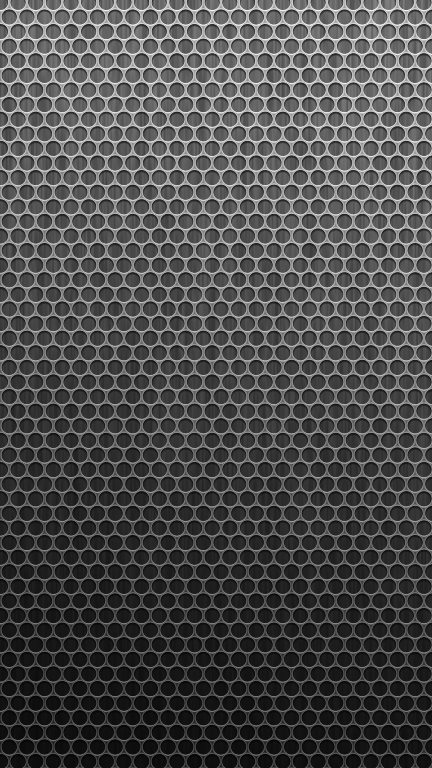
Write a Shadertoy shader that draws this pattern.

```glsl
#define COLUMNS 24.48
#define ROWS_PER_WIDTH 29.59
#define ROW_PHASE 0.164
#define COLUMN_PHASE 0.025
#define HOLE_RADIUS 0.425
#define RIM_WIDTH 0.035
#define SHADOW_SHIFT 0.085
#define METAL_TOP 0.61
#define METAL_BOTTOM 0.10
#define FLOOR_TOP 0.41
#define FLOOR_BOTTOM 0.055
#define GRAIN 0.55

float hash(vec2 p) {
    return fract(sin(dot(p, vec2(127.1, 311.7))) * 43758.5453);
}

float valueNoise(vec2 p) {
    vec2 cell = floor(p);
    vec2 f = fract(p);
    f = f * f * (3.0 - 2.0 * f);
    float low = mix(hash(cell), hash(cell + vec2(1.0, 0.0)), f.x);
    float high = mix(hash(cell + vec2(0.0, 1.0)), hash(cell + 1.0), f.x);
    return mix(low, high, f.y);
}

// Fine and broad vertical scratches, centred on zero
float brushedGrain(vec2 p) {
    float fine = valueNoise(p * vec2(260.0, 14.0));
    float broad = valueNoise(p * vec2(95.0, 5.0) + 37.0);
    return 0.65 * fine + 0.35 * broad - 0.5;
}

// Offset from the nearest hole centre, in column widths
vec2 nearestHole(vec2 p) {
    float rowHeight = COLUMNS / ROWS_PER_WIDTH;
    float baseRow = floor(p.y * ROWS_PER_WIDTH - ROW_PHASE + 0.5);
    vec2 nearest = vec2(9.0);
    for (int i = -1; i <= 1; i++) {
        float row = baseRow + float(i);
        float shift = COLUMN_PHASE + 0.5 * mod(row, 2.0);
        float x = fract(p.x * COLUMNS - shift + 0.5) - 0.5;
        float y = p.y * COLUMNS - (row + ROW_PHASE) * rowHeight;
        vec2 offset = vec2(x, y);
        if (dot(offset, offset) < dot(nearest, nearest)) nearest = offset;
    }
    return nearest;
}

void mainImage(out vec4 fragColor, in vec2 fragCoord) {
    // Width units, measured downward from the top edge
    vec2 p = vec2(fragCoord.x, iResolution.y - fragCoord.y) / iResolution.x;
    vec2 uv = fragCoord / iResolution.xy;
    float pixel = COLUMNS / iResolution.x;

    vec2 offset = nearestHole(p);
    float radius = length(offset);
    float edge = radius - HOLE_RADIUS;
    float downward = offset.y / max(radius, 0.001);

    // Light falls from the upper right
    float light = clamp(uv.y + 0.12 * (uv.x - 0.5), 0.0, 1.0);
    light = mix(light, smoothstep(0.0, 1.0, light), 0.5);
    float grain = brushedGrain(p);

    // Recessed floor with a shadow under its upper lip
    float hole = mix(FLOOR_BOTTOM, FLOOR_TOP, light) * (1.0 + GRAIN * grain);
    float lit = length(offset - vec2(0.0, SHADOW_SHIFT)) - HOLE_RADIUS;
    hole *= mix(1.0, 0.42, smoothstep(-0.09, 0.04, lit));

    // Plate and bevelled rim
    float metal = mix(METAL_BOTTOM, METAL_TOP, light) * (1.0 + 0.15 * grain);
    float rim = 1.0 - smoothstep(0.0, RIM_WIDTH + pixel, abs(edge - RIM_WIDTH));
    metal += rim * (0.16 + 0.12 * downward * downward + 0.06 * downward);

    float plate = smoothstep(-0.5 * pixel, 0.5 * pixel, edge);
    fragColor = vec4(vec3(mix(hole, metal, plate)), 1.0);
}
```
